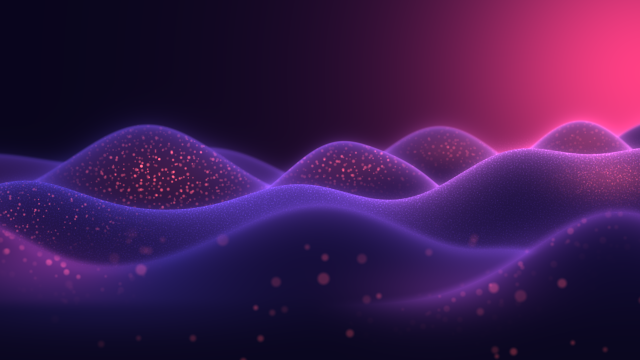
Give the GLSL for this background, as a WebGL 2 fragment shader.

```glsl
#version 300 es
precision highp float;

uniform vec2 u_resolution;
out vec4 outColor;

const vec3 NIGHT = vec3(0.032, 0.020, 0.110);
const vec3 PLUM = vec3(0.30, 0.08, 0.29);
const vec3 SUNSET = vec3(1.00, 0.25, 0.52);
const vec3 BODY_FAR = vec3(0.14, 0.07, 0.26);
const vec3 BODY_MID = vec3(0.11, 0.065, 0.26);
const vec3 BODY_NEAR = vec3(0.055, 0.037, 0.175);
const vec3 BLUE = vec3(0.24, 0.19, 0.56);
const vec3 VIOLET = vec3(0.43, 0.25, 0.67);
const vec3 PINK = vec3(0.86, 0.41, 0.79);
const vec3 ROSE = vec3(0.55, 0.19, 0.48);
const vec3 EMBER = vec3(1.00, 0.32, 0.28);
const vec2 SUN_POS = vec2(1.80, 0.80);
const float SUN_RADIUS = 0.47;
const float PLUM_RADIUS = 0.85;
const float HALO = 0.30;
const float GRAIN_CELL = 0.0085;
const float GRAIN_AMOUNT = 0.22;

float hash(vec2 p) {
    vec3 q = fract(p.xyx * vec3(0.1031, 0.1030, 0.0973));
    q += dot(q, q.yzx + 33.33);
    return fract((q.x + q.y) * q.z);
}

float bump(float x, float center, float height, float width) {
    float t = (x - center) / width;
    return height * exp(-t * t);
}

float spot(vec2 p, vec2 center, vec2 radius) {
    vec2 q = (p - center) / radius;
    return exp(-dot(q, q));
}

// Depth below a ridge line, corrected for its slope
float depthBelow(float y, float ridge) {
    float slope = dFdx(ridge) * u_resolution.y;
    return (ridge - y) * inversesqrt(1.0 + slope * slope);
}

// Soft discs scattered over three rotated cell grids
float sparkles(vec2 p, float cell, float density) {
    float sum = 0.0;
    float soft = 0.06 + 0.6 / (cell * u_resolution.y);
    for (int i = 0; i < 3; i++) {
        float a = 0.5 + float(i) * 1.1;
        vec2 g = mat2(cos(a), sin(a), -sin(a), cos(a)) * p / cell + 19.7 * float(i + 1);
        vec2 id = floor(g);
        vec2 center = 0.3 + 0.4 * vec2(hash(id), hash(id + 41.3));
        float radius = mix(0.07, 0.22, hash(id + 7.9));
        float disc = 1.0 - smoothstep(radius - soft, radius + soft, length(fract(g) - center));
        sum += disc * step(hash(id + 87.1), density) * mix(0.3, 1.0, hash(id + 63.7));
    }
    return sum;
}

// Lays one hill over the scene: halo above, lit rim, fading body
void addHill(inout vec3 col, float depth, float blur, float width, vec3 body, vec3 rim) {
    float edge = max(blur, 0.8 / u_resolution.y);
    float cover = smoothstep(-edge, edge, depth);
    float inside = max(depth, 0.0);
    float light = 0.62 * exp(-inside / width) + 0.38 * exp(-inside / (0.16 * width));
    col += rim * HALO * exp(-max(-depth, 0.0) / (0.35 * width + blur));
    col = mix(col, body + rim * light, cover);
}

void main() {
    vec2 p = gl_FragCoord.xy / u_resolution.y;
    float x = p.x;
    vec3 rim = mix(BLUE, VIOLET, smoothstep(0.2, 0.95, x));
    rim = mix(rim, PINK, smoothstep(0.85, 1.5, x));
    float grain = 1.0 + GRAIN_AMOUNT * (sparkles(p, GRAIN_CELL, 0.9) - 0.35);

    // Sky with a warm light at the right
    vec3 col = mix(NIGHT, PLUM, spot(p, SUN_POS, vec2(PLUM_RADIUS)));
    col = mix(col, SUNSET, spot(p, SUN_POS, SUN_RADIUS * vec2(1.0, 0.9)));

    // Distant ridge and the two hills at the right
    float far = 0.40 + bump(x, -0.05, 0.17, 0.40) + bump(x, 0.60, 0.175, 0.30) + bump(x, 1.85, 0.27, 0.30);
    addHill(col, depthBelow(p.y, far), 0.008, 0.035, BODY_FAR, rim * 0.60);
    float dust = sparkles(p, 0.018, 0.60);
    float backRight = 0.40 + bump(x, 1.222, 0.248, 0.27);
    vec3 warm = EMBER * spot(p, vec2(1.26, 0.585), vec2(0.12, 0.05)) * (0.22 + 0.25 * dust);
    addHill(col, depthBelow(p.y, backRight), 0.006, 0.036, BODY_FAR + warm, rim * 0.75);
    float farRight = 0.40 + bump(x, 1.613, 0.264, 0.24);
    warm = EMBER * spot(p, vec2(1.63, 0.61), vec2(0.10, 0.05)) * (0.28 + 0.25 * dust);
    addHill(col, depthBelow(p.y, farRight), 0.005, 0.032, BODY_FAR + warm, rim * 0.85);

    // Two ember-covered hills in the middle distance
    float leftHill = 0.42 + bump(x, 0.41, 0.233, 0.30);
    float mask = spot(p, vec2(0.46, 0.52), vec2(0.19, 0.09));
    warm = EMBER * mask * (0.10 + 0.9 * dust);
    addHill(col, depthBelow(p.y, leftHill), 0.005, 0.055, BODY_FAR * 0.85 + warm, rim * 0.90);
    float midHill = 0.38 + bump(x, 0.944, 0.224, 0.22) + bump(x, 1.17, 0.065, 0.13);
    mask = spot(p, vec2(0.98, 0.54), vec2(0.16, 0.05));
    warm = EMBER * mask * (0.13 + 0.65 * sparkles(p + 3.1, 0.018, 0.55));
    addHill(col, depthBelow(p.y, midHill), 0.003, 0.030, BODY_FAR + warm, rim);

    // Sharp grainy ridge across the whole width
    float sharp = 0.41 + bump(x, 0.07, 0.088, 0.22) + bump(x, 0.83, 0.078, 0.21);
    sharp += bump(x, 1.43, 0.162, 0.23) + bump(x, 1.85, 0.175, 0.26);
    mask = spot(p, vec2(0.12, 0.41), vec2(0.20, 0.07));
    float rightMask = spot(p, vec2(1.71, 0.51), vec2(0.14, 0.06));
    warm = EMBER * mask * 0.8 * sparkles(p + 5.7, 0.015, 0.22);
    warm += EMBER * rightMask * (0.28 + 0.35 * sparkles(p, 0.010, 0.5));
    vec3 body = BODY_MID + BLUE * 0.25 * spot(p, vec2(0.78, 0.42), vec2(0.28, 0.08));
    addHill(col, depthBelow(p.y, sharp), 0.0, 0.050, body * grain + warm, rim * grain);

    // Defocused near wave, rosy at its left end
    float near = 0.235 + bump(x, 0.89, 0.195, 0.36) + bump(x, -0.10, 0.155, 0.24) + bump(x, 1.45, 0.05, 0.15);
    float depth = depthBelow(p.y, near);
    float left = 1.0 - smoothstep(0.15, 0.50, x);
    body = BODY_NEAR * mix(0.70, 1.15, smoothstep(0.0, 0.35, p.y));
    body += BLUE * 0.22 * spot(p, vec2(0.30, 0.17), vec2(0.45, 0.10));
    body += ROSE * 0.22 * spot(p, vec2(1.22, 0.20), vec2(0.25, 0.08));
    warm = EMBER * exp(-abs(depth - 0.02) / 0.03) * left * 0.5 * sparkles(p, 0.040, 0.35);
    warm += ROSE * 0.30 * spot(p, vec2(0.05, 0.26), vec2(0.22, 0.09));
    vec3 nearRim = mix(mix(BLUE, VIOLET, smoothstep(0.4, 0.95, x)), ROSE, left);
    addHill(col, depth, 0.022, 0.060, body + warm, nearRim * 0.80);

    // Closest wave rising at the right
    float front = 0.15 + bump(x, 1.72, 0.26, 0.34);
    depth = depthBelow(p.y, front);
    float fadeIn = smoothstep(0.85, 1.40, x);
    warm = EMBER * exp(-abs(depth) / 0.04) * fadeIn * 0.35 * sparkles(p + 2.9, 0.042, 0.35);
    addHill(col, depth, 0.024, 0.050, body + warm, mix(VIOLET, ROSE, 0.35) * 0.90 * fadeIn);

    // Sparse floating bokeh in the foreground
    float bokeh = sparkles(p + 1.3, 0.075, 0.11) * (1.0 - smoothstep(0.25, 0.40, p.y));
    col += EMBER * 0.34 * bokeh * smoothstep(0.3, 0.8, x + 0.25);
    outColor = vec4(clamp(col, 0.0, 1.0), 1.0);
}
```
